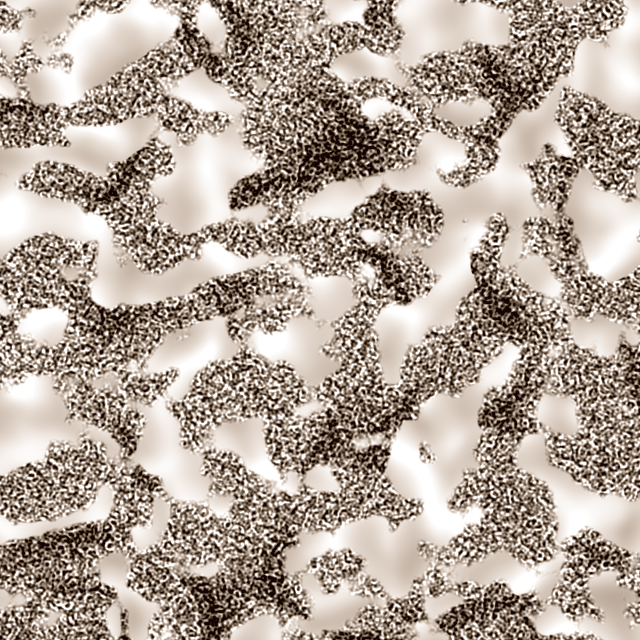
This texture is drawn by a WebGL 2 fragment shader. Its source:

```glsl
#version 300 es
precision highp float;

uniform vec2 u_resolution;
out vec4 fragColor;

// Frequencies in cycles per canvas height
const float GRAIN_FREQ = 185.0;
const float CURL_FREQ = 72.0;
const vec2 STREAK_FREQ = vec2(6.5, 16.0);
const float BLOB_FREQ = 10.5;
const float VEIN_FREQ = 4.6;
const float WARP_FREQ = 5.0;

// Strengths
const float WARP_AMOUNT = 0.035;
const float GRAIN_CONTRAST = 0.64;
const float CURL_CONTRAST = 0.25;
const float CURL_TURNS = 6.5;
const float VEIN_WIDTH = 0.2;
const float VEIN_DARKNESS = 0.26;

// Tones
const float PATCH_TONE = 0.91;
const float ROUGH_TONE = 0.65;
const float DARKEST = 0.07;
const vec3 SEPIA_SHIFT = vec3(0.0, 0.07, 0.13);
const float SEPIA_FALLOFF = 9.0;

// Random unit gradient for a lattice cell
vec2 cellGradient(vec2 cell) {
    uvec2 c = uvec2(ivec2(cell));
    uint h = c.x * 1597334u ^ c.y * 3812015u;
    h = (h ^ (h >> 15)) * 2146121u;
    h = (h ^ (h >> 13)) * 1274127u;
    h ^= h >> 16;
    float angle = float(h & 65535u) * 6.28318 / 65536.0;
    return vec2(cos(angle), sin(angle));
}

// Gradient noise, about -1 to 1
float gradientNoise(vec2 p) {
    vec2 cell = floor(p);
    vec2 f = p - cell;
    vec2 w = f * f * f * (f * (f * 6.0 - 15.0) + 10.0);
    vec2 e = vec2(1.0, 0.0);
    float a = dot(cellGradient(cell), f);
    float b = dot(cellGradient(cell + e), f - e);
    float c = dot(cellGradient(cell + e.yx), f - e.yx);
    float d = dot(cellGradient(cell + 1.0), f - 1.0);
    return 1.4 * mix(mix(a, b, w.x), mix(c, d, w.x), w.y);
}

mat2 rotation(float angle) {
    float c = cos(angle), s = sin(angle);
    return mat2(c, s, -s, c);
}

// Bend the domain so that patches get irregular outlines
vec2 warp(vec2 p) {
    vec2 q = p * WARP_FREQ;
    vec2 broad = vec2(gradientNoise(q + 3.7), gradientNoise(q + 41.3));
    vec2 fine = vec2(gradientNoise(q * 4.0 + 17.1), gradientNoise(q * 4.0 + 83.9));
    return p + WARP_AMOUNT * (broad + 0.25 * fine);
}

// High inside pale patches: flat streaks in some regions, blobs in others
float patchField(vec2 p, vec2 q) {
    float streaks = gradientNoise(q * STREAK_FREQ + 11.3);
    float blobs = gradientNoise(rotation(0.9) * q * BLOB_FREQ + 29.6);
    float region = smoothstep(-0.25, 0.25, gradientNoise(p * 2.3 + 7.8) + 0.4 * (p.x - 0.45));
    float field = 1.15 * mix(streaks, blobs, region);
    field += 0.3 * gradientNoise(p * 3.1 + 53.2);
    field += 0.35 * gradientNoise(q * 24.0 + 61.7);
    return field + 0.16 * gradientNoise(p * 47.0 + 5.4);
}

// Broken dark bands along the zero lines of a broad noise
float veinMask(vec2 q) {
    float line = abs(gradientNoise(rotation(0.4) * q * VEIN_FREQ + 71.5));
    float gate = smoothstep(-0.25, 0.3, gradientNoise(q * 5.7 + 97.2));
    return gate * (1.0 - smoothstep(0.02, VEIN_WIDTH, line));
}

// Fine specks joined with small curls and rings
float speckle(vec2 p) {
    float specks = gradientNoise(rotation(0.63) * p * GRAIN_FREQ + 13.8);
    float curls = sin(CURL_TURNS * gradientNoise(rotation(1.1) * p * CURL_FREQ + 37.4));
    return GRAIN_CONTRAST * specks + CURL_CONTRAST * curls;
}

void main() {
    vec2 p = gl_FragCoord.xy / u_resolution.y;
    vec2 q = warp(p);

    float vein = veinMask(q);
    float field = patchField(p, q) - 0.28 * vein;
    float rough = 1.0 - smoothstep(-0.06, 0.19, field);

    // Soft shading below the grain
    float patchTone = PATCH_TONE + 0.2 * gradientNoise(q * 13.0 + 19.9);
    float roughTone = ROUGH_TONE - VEIN_DARKNESS * vein + 0.16 * field;
    float tone = mix(patchTone, roughTone, rough);

    // Grain fades where pixels are too coarse to hold it
    float resolved = clamp(u_resolution.y / (2.0 * GRAIN_FREQ), 0.0, 1.0);
    tone += rough * resolved * speckle(p);
    tone = clamp(tone, DARKEST, 1.0);

    // Sepia that clears towards white
    vec3 color = vec3(tone) - SEPIA_SHIFT * (1.0 - pow(tone, SEPIA_FALLOFF));
    fragColor = vec4(max(color, 0.015), 1.0);
}
```
